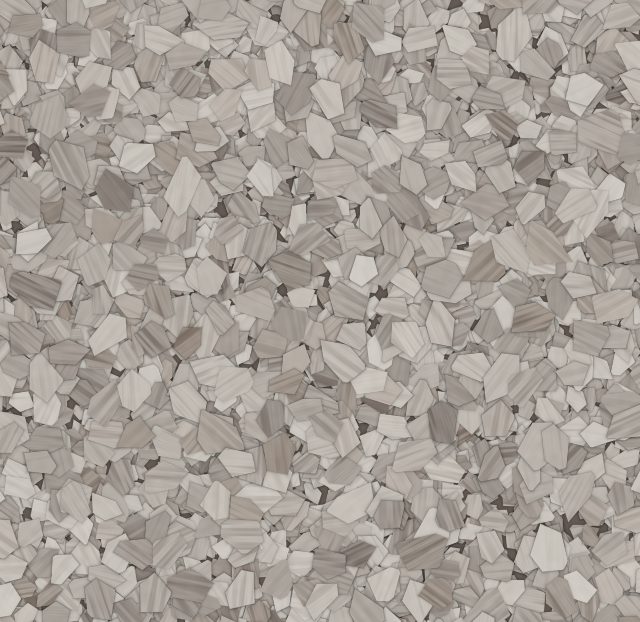
Write a WebGL 1 fragment shader that draws this texture.

```glsl
precision highp float;
uniform vec2 u_resolution;

#define LAYERS 7
#define SIDES 5
#define SMALL_CELL 0.026
#define LARGE_CELL 0.056
#define EDGE_SOFTNESS 0.0011
#define SHADOW_WIDTH 0.0016
#define SHADOW_DEPTH 0.42
#define GRAIN_SCALE vec2(16.0, 230.0)
#define DARK vec3(0.34, 0.30, 0.27)
#define LIGHT vec3(0.80, 0.78, 0.75)
#define GROUND_TONE 0.12

float hash(vec2 p) {
  return fract(sin(dot(p, vec2(127.1, 311.7))) * 43758.5453);
}

float noise(vec2 p) {
  vec2 i = floor(p);
  vec2 f = fract(p);
  f = f * f * (3.0 - 2.0 * f);
  return mix(mix(hash(i), hash(i + vec2(1.0, 0.0)), f.x),
             mix(hash(i + vec2(0.0, 1.0)), hash(i + 1.0), f.x), f.y);
}

mat2 rotation(float a) {
  float c = cos(a);
  float s = sin(a);
  return mat2(c, s, -s, c);
}

// Irregular convex polygon, clipped by a circle to trim long corners
float chipDistance(vec2 q, float radius, vec2 id) {
  float d = length(q) - 1.15 * radius;
  for (int k = 0; k < SIDES; k++) {
    float side = float(k);
    float jitter = hash(id + 3.7 * side + 1.3) - 0.5;
    float a = 6.2832 * (side + 0.25 + 0.6 * jitter) / float(SIDES);
    float reach = radius * mix(0.62, 1.0, hash(id + 5.3 * side + 9.1));
    d = max(d, dot(q, vec2(cos(a), sin(a))) - reach);
  }
  return d;
}

// Chip tone with fine streaks running along its local x axis
vec3 chipColor(vec2 q, vec2 id) {
  float shade = hash(id + 21.4);
  float tone = 1.04 - 0.43 * pow(shade, 1.15);
  tone -= 0.17 * step(0.94, hash(id + 33.8));
  vec2 g = q * GRAIN_SCALE + 40.0 * hash(id + 12.6);
  float streak = smoothstep(0.35, 0.95, noise(g));
  float fine = noise(g * vec2(1.7, 2.1) + 17.0);
  float contrast = mix(0.05, 0.36, hash(id + 44.2)) * (0.6 + 0.6 * shade);
  tone -= contrast * (0.75 * streak + 0.35 * fine);
  tone += 0.05 * (noise(q * 90.0 + 60.0 * shade) - 0.5);
  float warmth = smoothstep(0.6, 1.0, hash(id + 57.9)) * shade;
  return mix(DARK, LIGHT, tone) + warmth * vec3(0.012, -0.008, -0.02);
}

void main() {
  vec2 uv = gl_FragCoord.xy / u_resolution.x;
  float soft = max(EDGE_SOFTNESS, 0.6 / u_resolution.x);
  vec3 color = mix(DARK, LIGHT, GROUND_TONE);

  // Small chips lie below, larger and sparser ones on top
  for (int l = 0; l < LAYERS; l++) {
    float layer = float(l);
    float height = layer / float(LAYERS - 1);
    float cell = mix(SMALL_CELL, LARGE_CELL, height);
    float presence = mix(1.0, 0.38, height);
    vec2 grid = rotation(1.1 * layer + 0.4) * uv / cell + 7.3 * layer;
    vec2 home = floor(grid);

    for (int j = -1; j <= 1; j++) {
      for (int i = -1; i <= 1; i++) {
        vec2 corner = home + vec2(float(i), float(j));
        vec2 id = corner + 71.3 * layer;
        if (hash(id + 2.9) > presence) continue;
        vec2 center = corner + vec2(hash(id + 4.1), hash(id + 6.7));
        vec2 p = (grid - center) * cell;
        if (length(p) > cell) continue;

        vec2 q = rotation(6.2832 * hash(id + 8.3)) * p;
        float radius = cell * mix(0.45, 0.68, hash(id + 15.2));
        float d = chipDistance(q * vec2(0.87, 1.18), radius, id);

        // Contact shadow, then the chip itself
        float depth = SHADOW_DEPTH * mix(0.3, 1.0, hash(id + 18.5));
        color *= 1.0 - depth * exp(-max(d, 0.0) / SHADOW_WIDTH);
        if (d < soft) {
          float cover = 1.0 - smoothstep(-soft, soft, d);
          color = mix(color, chipColor(q, id), cover);
        }
      }
    }
  }
  gl_FragColor = vec4(color, 1.0);
}
```
